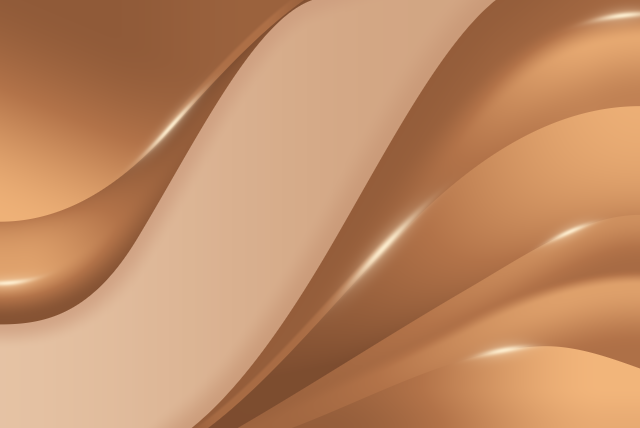
Write a WebGL 1 fragment shader that draws this background.

```glsl
precision highp float;
// Flowing copper folds around a pale diagonal band.
// Each edge is a smooth cubic through three knots; signed distances to the
// edges drive the layering, the soft shading and the glints along the rims.

uniform vec2 u_resolution;

const float ASPECT = 1.5;
const vec3 UMBER  = vec3(0.49, 0.30, 0.185);
const vec3 COPPER = vec3(0.70, 0.45, 0.285);
const vec3 AMBER  = vec3(0.95, 0.71, 0.48);
const vec3 CREAM  = vec3(0.90, 0.765, 0.645);
const vec3 SAND   = vec3(0.825, 0.65, 0.515);
const vec3 ROSE   = vec3(0.80, 0.61, 0.49);
const vec3 GLINT  = vec3(1.0, 0.94, 0.82);
const float BAND_STEPS = 34.0;   // faint vertical steps across the band
const float RIM_WIDTH = 0.022;   // thin ribbons beside the long edges

// Cubic between knots (x, height, slope); returns height and slope.
vec2 cubic(float x, vec3 a, vec3 b) {
  float w = b.x - a.x;
  float t = (x - a.x) / w;
  float rise = b.y - a.y;
  float c2 = 3.0 * rise - w * (2.0 * a.z + b.z);
  float c3 = w * (a.z + b.z) - 2.0 * rise;
  return vec2(a.y + t * (w * a.z + t * (c2 + t * c3)),
              a.z + t * (2.0 * c2 + 3.0 * t * c3) / w);
}

// Approximate signed distance to a three-knot edge, positive above it.
float edge(vec2 p, vec3 a, vec3 b, vec3 c) {
  float x = clamp(p.x, a.x, c.x);
  vec2 h = x < b.x ? cubic(x, a, b) : cubic(x, b, c);
  float height = h.x + (p.x - x) * h.y;
  return (p.y - height) / sqrt(1.0 + h.y * h.y);
}

// Metal tone from dark (0) to bright (1).
vec3 metal(float t) {
  vec3 low = mix(UMBER, COPPER, clamp(t * 2.0, 0.0, 1.0));
  return mix(low, AMBER, clamp(t * 2.0 - 1.0, 0.0, 1.0));
}

float cover(float d) {
  return clamp(0.5 + d * u_resolution.y, 0.0, 1.0);
}

// Soft streak of light along an edge.
float streak(float d, float x, float center, float reach, float width) {
  float u = (x - center) / reach;
  float v = d / width;
  return exp(-u * u) * (0.65 * exp(-v * v) + 0.3 * exp(-v * v * 0.12));
}

// Ribbon just above an edge, fading at both ends.
float ribbon(float d, float x, float start, float end) {
  float across = smoothstep(-0.002, 0.002, d) * smoothstep(RIM_WIDTH, RIM_WIDTH * 0.6, d);
  return across * smoothstep(start, start + 0.1, x) * smoothstep(end, end - 0.1, x);
}

void main() {
  vec2 p = gl_FragCoord.xy / u_resolution * vec2(ASPECT, 1.0);

  // Edges, from upper left to lower right
  float lobe  = edge(p, vec3(0.0, 0.482, 0.0), vec3(0.391, 0.688, 1.1), vec3(0.713, 1.0, 0.7));
  float crest = edge(p, vec3(0.0, 0.338, 0.02), vec3(0.293, 0.49, 1.15), vec3(0.70, 1.0, 1.0));
  float bandL = edge(p, vec3(0.0, 0.242, 0.0), vec3(0.322, 0.443, 1.65), vec3(0.732, 1.0, 0.35));
  float bandR = edge(p, vec3(0.449, 0.0, 0.8), vec3(0.781, 0.434, 1.72), vec3(1.162, 1.0, 0.8));
  float ridge = edge(p, vec3(0.8, 0.40, 1.2), vec3(1.19, 0.85, 0.8), vec3(1.5, 0.967, 0.05));
  float wing  = edge(p, vec3(0.488, 0.0, 0.75), vec3(0.977, 0.492, 0.98), vec3(1.5, 0.752, 0.0));
  float fold  = edge(p, vec3(0.557, 0.0, 0.58), vec3(1.094, 0.324, 0.58), vec3(1.5, 0.498, 0.0));
  float swell = edge(p, vec3(0.6, 0.02, 0.5), vec3(1.094, 0.248, 0.5), vec3(1.5, 0.36, 0.0));
  float base  = edge(p, vec3(0.684, 0.0, 0.38), vec3(1.27, 0.191, 0.03), vec3(1.5, 0.139, -0.36));

  // Pale band with tinted margins
  float across = floor(p.x * BAND_STEPS + 0.5) / BAND_STEPS;
  vec3 color = mix(CREAM, SAND, smoothstep(-0.1, 1.0, mix(p.x, across, 0.6)));
  color = mix(color, ROSE, 0.75 * smoothstep(-0.06, 0.0, bandL));
  color = mix(color, ROSE * vec3(0.98, 0.97, 0.94), 0.75 * smoothstep(0.075, 0.0, bandR));

  // Left fold and upper-left lobe
  float lit = mix(0.88, 0.34, smoothstep(0.05, 0.45, p.x)) - 0.32 * exp(min(lobe, 0.0) / 0.045);
  float shade = mix(0.08 + 0.16 * smoothstep(0.0, 0.08, bandL), lit, smoothstep(-0.08, 0.015, crest));
  color = mix(color, metal(shade), cover(bandL));
  shade = 0.18 + 0.79 * smoothstep(1.04, 0.48, p.y + 0.42 * p.x);
  shade += 0.1 * smoothstep(0.25, 0.6, p.x) + 0.17 * ribbon(lobe, p.x, 0.36, 0.72);
  color = mix(color, metal(shade), cover(lobe));

  // Right outer fold
  float along = smoothstep(0.5, 1.5, p.x);
  lit = 0.36 + 0.55 * smoothstep(0.9, 1.4, p.x);
  lit -= 0.3 * smoothstep(0.04, 0.2, -ridge) * along;
  float dim = 0.22 + 0.14 * smoothstep(0.0, 0.2, -bandR);
  shade = mix(dim, lit, smoothstep(0.025, -0.06, ridge) * smoothstep(0.7, 1.1, p.x));
  shade += 0.17 * ribbon(wing, p.x, 0.42, 0.96);
  color = mix(color, metal(shade), cover(-bandR));

  // Stacked folds on the right
  shade = mix(0.12, 0.97, along) - 0.32 * exp(-max(fold, 0.0) / 0.09);
  color = mix(color, metal(shade), cover(-wing));
  float upper = 0.72 - 0.32 * smoothstep(0.0, 0.12, -fold);
  float lower = 0.84 - 0.38 * smoothstep(0.03, 0.18, -swell);
  shade = mix(upper, lower, smoothstep(0.012, -0.025, swell)) * mix(0.4, 1.0, smoothstep(0.6, 1.35, p.x));
  color = mix(color, metal(shade), cover(-fold));
  shade = 0.3 + 0.7 * smoothstep(0.75, 1.42, p.x) - 0.08 * smoothstep(0.1, 0.0, p.y);
  color = mix(color, metal(shade), cover(-base));

  // Glints
  float shine = streak(lobe - 0.004, p.x, 0.40, 0.065, 0.006);
  shine += streak(crest, p.x, 0.02, 0.06, 0.006);
  shine += streak(wing - 0.006, p.x, 0.90, 0.085, 0.009);
  shine += streak(ridge, p.x, 1.46, 0.07, 0.007);
  shine += streak(fold, p.x, 1.335, 0.05, 0.006);
  shine += streak(base, p.x, 1.18, 0.06, 0.007);
  gl_FragColor = vec4(mix(color, GLINT, clamp(shine, 0.0, 1.0)), 1.0);
}
```
